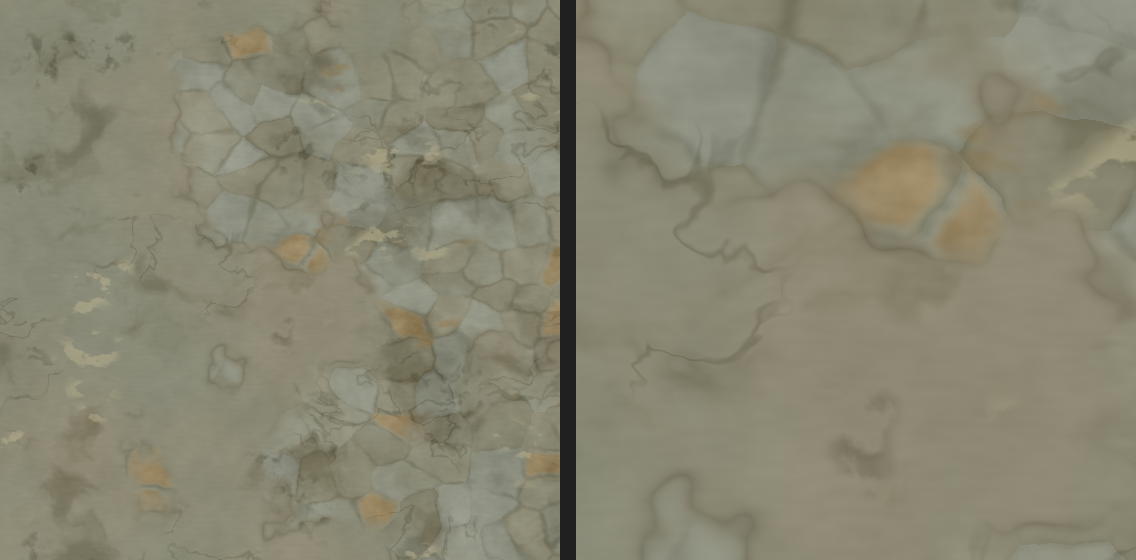
Left, the full canvas; right, a detail of the centre.
This texture is drawn by a three.js fragment shader. Its source:

```glsl
// Weathered wall: smooth grey-olive plaster worn away, mostly on the right, over
// rubble masonry. Warped Voronoi cells form the stones; layered gradient noise
// forms the plaster edge, cracks, stains, pale flakes and fine grain.
#define STONE_COUNT 13.0
#define JOINT_WIDTH 0.16
#define JOINT_DEPTH 0.075
#define OCHRE_SHARE 0.10
#define EXPOSURE 0.02
#define EDGE_DEPTH 0.085
#define CRACK_DEPTH 0.07
#define STAIN_DEPTH 0.09
#define FLAKE_AMOUNT 0.65
#define GRAIN 0.026

varying vec2 vUv;

const vec3 WARM_PLASTER = vec3(0.566, 0.546, 0.462);
const vec3 COOL_PLASTER = vec3(0.535, 0.540, 0.465);
const vec3 GREY_STONE = vec3(0.545, 0.538, 0.455);
const vec3 BLUE_STONE = vec3(0.570, 0.585, 0.530);
const vec3 OCHRE = vec3(0.610, 0.515, 0.355);
const vec3 PALE_FLAKE = vec3(0.690, 0.665, 0.540);
const vec3 SHADE_TINT = vec3(0.95, 1.0, 1.02);

vec2 hash2(vec2 p) {
  vec3 q = fract(p.xyx * vec3(0.1031, 0.1030, 0.0973));
  q += dot(q, q.yzx + 33.33);
  return fract((q.xx + q.yz) * q.zy);
}

float cornerSlope(vec2 cell, vec2 offset) {
  float angle = 6.2832 * hash2(cell).x;
  return dot(vec2(cos(angle), sin(angle)), offset);
}

float gradientNoise(vec2 p) {
  vec2 i = floor(p), f = fract(p);
  vec2 s = f * f * f * (f * (f * 6.0 - 15.0) + 10.0);
  vec2 x = vec2(1.0, 0.0), y = vec2(0.0, 1.0);
  float low = mix(cornerSlope(i, f), cornerSlope(i + x, f - x), s.x);
  float high = mix(cornerSlope(i + y, f - y), cornerSlope(i + 1.0, f - 1.0), s.x);
  return mix(low, high, s.y);
}

float fbm(vec2 p) {
  float sum = 0.0, amplitude = 1.0;
  for (int i = 0; i < 5; i++) {
    sum += amplitude * gradientNoise(p);
    p = mat2(1.6, 1.2, -1.2, 1.6) * p + 17.3;
    amplitude *= 0.5;
  }
  return sum;
}

// x: gap to the nearest cell border, yz: random values of the cell
vec3 stoneCells(vec2 p) {
  vec2 base = floor(p), id = base;
  float nearest = 8.0, second = 8.0;
  for (int j = -1; j <= 1; j++) {
    for (int i = -1; i <= 1; i++) {
      vec2 cell = base + vec2(float(i), float(j));
      float d = distance(p, cell + 0.1 + 0.8 * hash2(cell));
      second = min(second, max(d, nearest));
      if (d < nearest) { nearest = d; id = cell; }
    }
  }
  return vec3(second - nearest, hash2(id + 71.0));
}

void main() {
  vec2 uv = vUv;
  vec2 warp = vec2(fbm(uv * 7.0 + 3.1), fbm(uv * 7.0 + 41.7));
  float broad = fbm(uv * 2.3 + 9.4);
  float medium = fbm(uv * vec2(6.0, 8.0) + 63.2);
  float fine = fbm(uv * 30.0 + 12.8);

  // Where the plaster has fallen away
  float exposure = 0.8 * fbm(uv * 2.7 + 25.6) + 0.85 * (uv.x - 0.55) + EXPOSURE;
  float bare = smoothstep(-0.05, 0.09, exposure);

  // Plaster with slow warm and cool drifts
  vec3 plaster = mix(WARM_PLASTER, COOL_PLASTER, smoothstep(-0.35, 0.4, broad));
  plaster += 0.025 * medium;

  // Masonry with tinted stones and worn joints
  vec3 stone = stoneCells((uv + 0.022 * warp) * STONE_COUNT * vec2(1.0, 1.2));
  float body = smoothstep(0.03, 0.28, stone.x + 0.12 * fine);
  vec3 masonry = mix(GREY_STONE, BLUE_STONE, smoothstep(0.25, 0.95, stone.y + 0.4 * medium));
  masonry += 0.05 * (stone.z - 0.5) + 0.045 * medium;
  float ochre = step(1.0 - OCHRE_SHARE, stone.z) * body;
  masonry = mix(masonry, OCHRE + 0.04 * fine, ochre * 0.8);
  float joint = 1.0 - smoothstep(0.0, JOINT_WIDTH, stone.x + 0.05 * fine);
  masonry -= JOINT_DEPTH * SHADE_TINT * joint * smoothstep(-0.4, 0.3, fbm(uv * 9.0 + 88.0));
  vec3 color = mix(plaster, masonry, bare * 0.9);

  // Broken dark rim of the plaster and scattered cracks
  float rim = exp(-abs(exposure + 0.015) / 0.022) * smoothstep(-0.2, 0.3, medium);
  color -= EDGE_DEPTH * SHADE_TINT * rim;
  float crackLine = 1.0 - smoothstep(0.0, 0.045, abs(fbm(uv * vec2(5.0, 7.0) + 0.3 * warp + 51.0)));
  float crackArea = smoothstep(0.08, 0.4, fbm(uv * 4.0 + 70.5) + 0.15 * bare);
  color -= CRACK_DEPTH * SHADE_TINT * crackLine * crackArea;

  // Brown stains, rusty streaks and sooty mottling
  float stain = smoothstep(0.08, 0.6, fbm(uv * vec2(4.5, 7.0) + 0.4 * warp + 33.0));
  color -= STAIN_DEPTH * stain * vec3(0.9, 1.0, 1.05);
  float rust = smoothstep(0.52, 0.75, fbm(uv * vec2(6.0, 13.0) + 107.0)) * bare;
  color = mix(color, OCHRE - 0.05, 0.6 * rust);
  float soot = smoothstep(0.25, 0.6, fbm(uv * 5.0 + 140.0)) * smoothstep(0.0, 0.45, fine);
  color -= 0.11 * soot;

  // Pale flakes of old limewash
  float flakeArea = smoothstep(0.28, 0.6, fbm(uv * vec2(3.5, 7.0) + 161.0));
  float flake = smoothstep(0.08, 0.3, fbm(uv * vec2(20.0, 32.0) + 190.0)) * flakeArea;
  color = mix(color, PALE_FLAKE, FLAKE_AMOUNT * flake);

  // Fine grain and faint level strokes
  float strokes = gradientNoise(uv * vec2(45.0, 170.0));
  color += GRAIN * (fine * mix(0.6, 1.3, bare) + 0.5 * strokes);
  gl_FragColor = vec4(color, 1.0);
}
```
